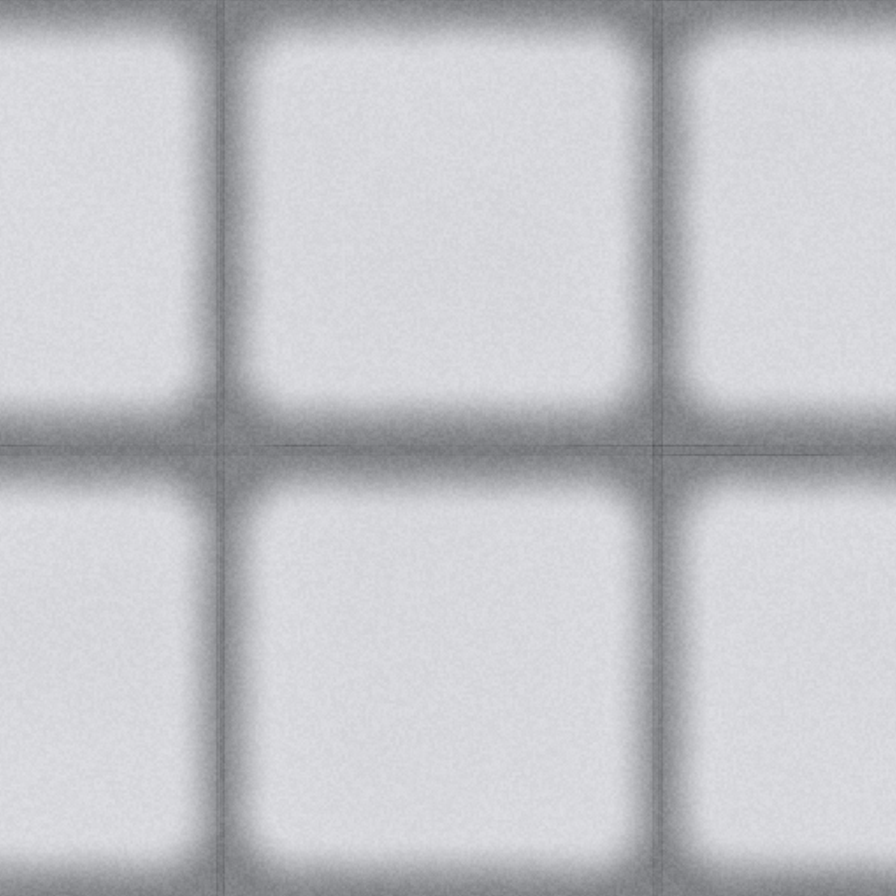
This pattern is drawn by a three.js fragment shader. Its source:

```glsl
varying vec2 vUv;

#define PITCH vec2(0.488, 0.508)
#define SEAM_ORIGIN vec2(0.246, 0.4974)
#define PANEL_HALF vec2(0.223, 0.217)
#define PANEL_SHIFT vec2(0.004, 0.002)
#define CORNER_RADIUS 0.065
#define FADE_INNER -0.037
#define FADE_OUTER 0.034
#define LIGHT_COLOR vec3(0.845, 0.847, 0.865)
#define SHADE_COLOR vec3(0.510, 0.516, 0.530)
#define GRAIN_CELLS 300.0
#define GRAIN_DEPTH 0.055
#define LINE_WIDTH 0.0022

float hash(vec2 p) {
  vec3 q = fract(vec3(p.xyx) * 0.1031);
  q += dot(q, q.yzx + 33.33);
  return fract((q.x + q.y) * q.z);
}

float noise(vec2 p) {
  vec2 cell = floor(p);
  vec2 f = fract(p);
  f = f * f * (3.0 - 2.0 * f);
  return mix(mix(hash(cell), hash(cell + vec2(1.0, 0.0)), f.x),
             mix(hash(cell + vec2(0.0, 1.0)), hash(cell + vec2(1.0)), f.x), f.y);
}

float roundedBox(vec2 p, vec2 halfSize, float radius) {
  vec2 q = abs(p) - halfSize + radius;
  return length(max(q, 0.0)) + min(max(q.x, q.y), 0.0) - radius;
}

// Soft thin line, 1 at its centre
float line(float offset) {
  return 1.0 - smoothstep(0.0, LINE_WIDTH, abs(offset));
}

void main() {
  vec2 grid = (vUv - SEAM_ORIGIN) / PITCH;
  vec2 seamId = floor(grid + 0.5);
  vec2 fromSeam = (grid - seamId) * PITCH;
  vec2 fromCentre = (fract(grid) - 0.5) * PITCH - PANEL_SHIFT;

  // Pale cushion fading into the shaded gap
  float d = roundedBox(fromCentre, PANEL_HALF, CORNER_RADIUS);
  d += 0.004 * (noise(vUv * 22.0) - 0.5);
  float shade = smoothstep(FADE_INNER, FADE_OUTER, d);
  vec3 color = mix(LIGHT_COLOR, SHADE_COLOR, shade);
  color += 0.014 * (noise(vUv * 7.0 + 3.0) - 0.5);

  // Upright groove between two thin lines, its width varying by seam
  float grooveHalf = mix(0.0035, 0.0055, hash(vec2(seamId.x + 7.0, 2.0)));
  float groove = 1.0 - smoothstep(grooveHalf - 0.001, grooveHalf + 0.002, abs(fromSeam.x));
  float upright = line(abs(fromSeam.x) - grooveHalf);
  float uprightWear = 0.6 + 0.4 * noise(vec2(seamId.x * 5.0 + 20.0, vUv.y * 14.0));
  color -= (0.035 * groove + 0.045 * upright) * uprightWear;

  // Level seam with broken, worn streaks
  float level = line(abs(fromSeam.y) - 0.0052);
  float streak = smoothstep(0.35, 0.75, noise(vec2(vUv.x * 9.0 + 4.0, sign(fromSeam.y) + 12.0)));
  color -= level * (0.02 + 0.065 * streak);
  color -= 0.025 * (1.0 - smoothstep(0.002, 0.007, abs(fromSeam.y)));

  // Fine grain, stronger in the shade
  float grain = 0.65 * noise(vUv * GRAIN_CELLS) + 0.35 * noise(vUv * GRAIN_CELLS * 1.7 + 40.0);
  color += (grain - 0.5) * GRAIN_DEPTH * mix(1.0, 1.6, shade);

  gl_FragColor = vec4(clamp(color, 0.0, 1.0), 1.0);
}
```
